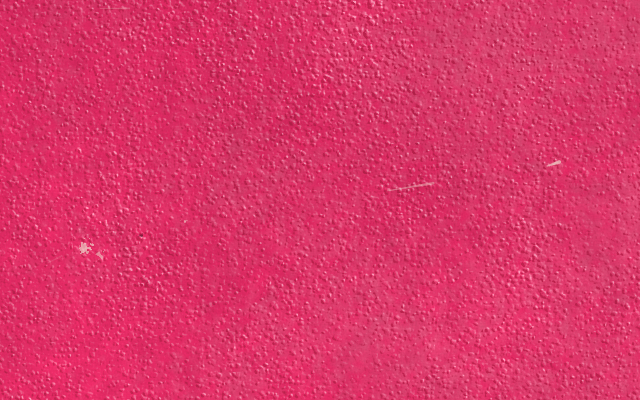
Write a Shadertoy shader that draws this texture.

```glsl
#define GRAIN 76.0
#define FINE_GRAIN 150.0
#define FINE_HEIGHT 0.42
#define LIGHT_DIR vec2(0.8, 0.6)
#define LIGHT_STEP 0.0044
#define BASE vec3(0.862, 0.160, 0.378)
#define SHADE vec3(0.725, 0.130, 0.295)
#define LIT vec3(0.895, 0.350, 0.510)
#define GLINT vec3(0.955, 0.570, 0.690)
#define DUSTY vec3(0.845, 0.275, 0.440)
#define PLASTER vec3(0.930, 0.780, 0.760)

vec2 hash2(vec2 c) {
    vec3 q = fract(c.xyx * vec3(0.1031, 0.1030, 0.0973));
    q += dot(q, q.yzx + 33.33);
    return fract((q.xx + q.yz) * q.zy) * 2.0 - 1.0;
}

// Gradient noise, roughly -0.7 to 0.7
float noise(vec2 p) {
    vec2 c = floor(p), f = fract(p);
    vec2 u = f * f * f * (f * (f * 6.0 - 15.0) + 10.0);
    float a = dot(hash2(c), f);
    float b = dot(hash2(c + vec2(1, 0)), f - vec2(1, 0));
    float d = dot(hash2(c + vec2(0, 1)), f - vec2(0, 1));
    float e = dot(hash2(c + vec2(1, 1)), f - vec2(1, 1));
    return mix(mix(a, b, u.x), mix(d, e, u.x), u.y);
}

// Scattered round grains of mixed radius and height
float grains(vec2 p) {
    vec2 cell = floor(p);
    float top = 0.0;
    for (int y = -1; y <= 1; y++)
    for (int x = -1; x <= 1; x++) {
        vec2 c = cell + vec2(x, y);
        vec2 shape = hash2(c + 71.0) * 0.5 + 0.5;
        vec2 d = p - c - 0.5 - 0.45 * hash2(c);
        float radius = mix(0.38, 0.85, shape.x);
        float dome = max(0.0, 1.0 - dot(d, d) / (radius * radius));
        top = max(top, dome * dome * mix(0.15, 1.05, shape.y));
    }
    return top;
}

// Lumpy paint film with grains, swells and fine texture
float paintHeight(vec2 p) {
    vec2 warp = 0.004 * vec2(noise(p * 95.0), noise(p * 95.0 + 31.0));
    float swell = 0.5 * noise(p * GRAIN * 0.6 + 17.0);
    return grains((p + warp) * GRAIN) + swell + FINE_HEIGHT * noise(p * FINE_GRAIN + 9.0);
}

// Coverage of a thin stroke from a to b
float stroke(vec2 p, vec2 a, vec2 b, float radius, float blur) {
    vec2 ab = b - a;
    float t = clamp(dot(p - a, ab) / dot(ab, ab), 0.0, 1.0);
    float d = length(p - a - ab * t) - radius * (0.35 + 0.65 * t);
    return 1.0 - smoothstep(-blur, blur, d);
}

// Ragged flakes gathered around a centre
float chips(vec2 p, vec2 centre, float size, float blur) {
    float ragged = 1.2 * size * noise(p * 130.0) + 0.8 * size * noise(p * 70.0);
    return 1.0 - smoothstep(-blur, blur, length(p - centre) + 2.0 * ragged - size);
}

void mainImage(out vec4 fragColor, in vec2 fragCoord) {
    vec2 p = fragCoord / iResolution.y;
    float blur = 0.7 / iResolution.y;

    // Relief lit from the upper right, roughest near the top centre
    vec2 stepToLight = LIGHT_DIR * LIGHT_STEP * 0.5;
    float slope = paintHeight(p - stepToLight) - paintHeight(p + stepToLight);
    vec2 fromRough = p - vec2(0.85, 0.92);
    float rough = 0.9 + 0.6 * noise(p * 5.0 + 5.0) + 0.35 * exp(-9.0 * dot(fromRough, fromRough));
    float relief = slope * rough;

    // Vivid film at the left, dusty to the right, with mottling
    float patches = -0.08 + 0.45 * p.x + 0.7 * noise(p * 3.0 + 2.0);
    patches += 0.5 * noise(p * 11.0 + 8.0) + 0.9 * noise(p * 42.0 + 4.0);
    vec3 color = mix(BASE, DUSTY, clamp(patches, 0.0, 1.0));

    // Shaded flanks, lit flanks and small gloss points
    color = mix(color, SHADE, smoothstep(0.03, 0.60, -relief));
    color = mix(color, LIT, smoothstep(0.04, 0.52, relief));
    color = mix(color, GLINT, smoothstep(0.45, 0.95, relief));

    // Uneven illumination and fine speckle
    float tone = 0.07 * noise(p * 2.5 + 40.0) + 0.08 * noise(p * 18.0 + 3.0);
    color *= 1.01 - 0.035 * (p.y - 0.5) + tone + 0.07 * noise(p * 210.0);

    // Scratches, bare flecks and one pit
    float worn = 0.55 * stroke(p, vec2(0.969, 0.523), vec2(1.083, 0.542), 0.0032, blur);
    worn = max(worn, 0.35 * stroke(p, vec2(0.250, 0.979), vec2(0.323, 0.979), 0.0022, blur));
    worn = max(worn, 0.20 * stroke(p, vec2(0.120, 0.343), vec2(0.150, 0.358), 0.0025, blur));
    worn = max(worn, 0.90 * stroke(p, vec2(1.368, 0.585), vec2(1.398, 0.595), 0.0045, blur));
    worn = max(worn, 0.85 * chips(p, vec2(0.215, 0.380), 0.013, blur));
    worn = max(worn, 0.70 * chips(p, vec2(0.250, 0.362), 0.007, blur));
    worn = max(worn, 0.75 * chips(p, vec2(0.460, 0.448), 0.005, blur));
    color = mix(color, PLASTER, worn * (0.85 + 0.3 * noise(p * 120.0)));
    color *= 1.0 - 0.40 * chips(p, vec2(0.350, 0.412), 0.004, blur);

    fragColor = vec4(color, 1.0);
}
```
